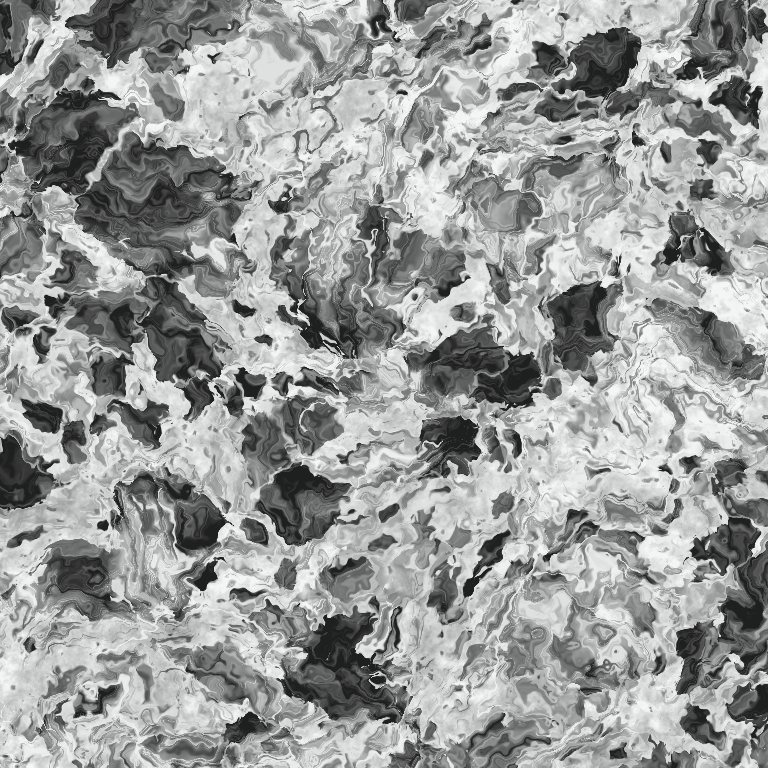
A Shadertoy shader for this texture:

```glsl
// Brecciated marble: dark streaky clasts, clustered in a pale mottled ground.
// Clasts are warped superellipses scattered on grids of several sizes; streaks
// are stretched layered noise, specks and white veins are cellular noise.

const float PALE = 0.89;
const float VEIN = 0.95;
const float MIDGREY = 0.5;
const int CLAST_LAYERS = 4;

vec3 hash3(vec2 p) {
    vec3 q = fract(p.xyx * vec3(0.1031, 0.1030, 0.0973));
    q += dot(q, q.yxz + 33.33);
    return fract((q.xxy + q.yzz) * q.zyx);
}

// Rotates so that direction a lies along x.
mat2 turn(float a) {
    float c = cos(a), s = sin(a);
    return mat2(c, -s, s, c);
}

// Distances to the nearest and second nearest cell points.
vec2 cells(vec2 p) {
    vec2 id = floor(p), f = p - id, best = vec2(9.0);
    for (int y = -1; y <= 1; y++)
    for (int x = -1; x <= 1; x++) {
        vec2 o = vec2(x, y);
        float d = length(o + hash3(id + o).xy - f);
        best = d < best.x ? vec2(d, best.x) : vec2(best.x, min(best.y, d));
    }
    return best;
}

// Four octaves of smooth noise, two independent channels, mean 0.5.
vec2 layered(vec2 p) {
    vec2 sum = vec2(0.0);
    float weight = 0.42;
    for (int i = 0; i < 4; i++) {
        vec2 id = floor(p), f = p - id, e = vec2(1.0, 0.0);
        f *= f * (3.0 - 2.0 * f);
        vec2 low = mix(hash3(id).xy, hash3(id + e.xy).xy, f.x);
        vec2 high = mix(hash3(id + e.yx).xy, hash3(id + e.xx).xy, f.x);
        sum += weight * mix(low, high, f.y);
        p = turn(0.12) * p * 2.05 + 7.3;
        weight *= 0.66;
    }
    return sum + 0.5 * (1.0 - 1.001);
}

// Bends space with layered sines.
vec2 warp(vec2 p, float freq, float amp) {
    for (int i = 0; i < 4; i++) {
        float k = float(i);
        vec2 q = turn(1.1 * k) * p;
        p += amp * sin(freq * q.yx + vec2(1.7, 4.1) * (k + 1.0));
        freq *= 1.8;
        amp *= 0.52;
    }
    return p;
}

// Large scale crowding of clasts, about 0 to 1.
float crowding(vec2 p) {
    float bands = sin(9.0 * p.x + 2.0 * sin(5.0 * p.y + 1.0) - 3.4);
    float slant = sin(dot(p, vec2(-6.0, 11.0)) + 4.0);
    return 0.5 + 0.28 * bands + 0.22 * slant;
}

// Nearest clast: signed distance, seam distance to the next, angle, tone.
vec4 clast(vec2 p, float scale, float density, float seed) {
    vec2 id = floor(p * scale);
    vec4 found = vec4(9.0, 9.0, 0.0, 0.0);
    float second = 9.0;
    for (int y = -1; y <= 1; y++)
    for (int x = -1; x <= 1; x++) {
        vec2 cell = id + vec2(x, y);
        vec3 h = hash3(cell + seed), g = hash3(cell + seed + 51.7);
        vec2 centre = cell + 0.1 + 0.8 * h.xy;
        if (h.z > density * (0.2 + 1.6 * crowding(centre / scale))) continue;
        float angle = 0.5 + 2.2 * (g.x - 0.5);
        float stretch = mix(1.0, 1.65, g.y * g.y);
        float radius = mix(0.26, 0.56, g.z);
        float power = mix(1.5, 3.2, fract(g.x * 7.0));
        vec2 q = abs(turn(angle) * (p * scale - centre)) / radius;
        q = pow(q * vec2(1.0 / stretch, stretch) + 1e-4, vec2(power));
        float d = (pow(q.x + q.y, 1.0 / power) - 1.0) * radius / scale;
        if (d < found.x) {
            second = found.x;
            found = vec4(d, 0.0, angle, fract(g.y * 13.0));
        } else second = min(second, d);
    }
    found.y = second - found.x;
    return found;
}

// Pale stone with slanted mottling, grey wisps and specks.
float ground(vec2 p, vec2 bent, float patches, float wisp) {
    float mottle = layered(turn(0.5) * bent * vec2(7.0, 18.0) + 3.0).x;
    float grain = layered(p * 75.0).x;
    float v = PALE - 0.02 + 0.42 * (mottle - 0.5) + 0.36 * (grain - 0.5);
    v -= 0.45 * smoothstep(0.5, 0.7, wisp) * smoothstep(0.38, 0.58, patches);
    v -= 0.4 * smoothstep(0.3, 0.1, cells(bent * 50.0).x) * smoothstep(0.5, 0.65, grain);
    return clamp(v, 0.3, 0.96);
}

void mainImage(out vec4 fragColor, in vec2 fragCoord) {
    vec2 p = fragCoord / iResolution.y;
    float soft = max(0.002, 1.0 / iResolution.y);
    vec2 bent = warp(p, 9.0, 0.024) + 0.07 * (layered(p * 14.0) - 0.5);
    vec2 swirled = bent + 0.2 * (layered(bent * 9.0 + 4.0) - 0.5);
    float patches = layered(bent * 6.0 + 11.0).x;
    vec2 rough = layered(bent * 38.0) - 0.5;
    float wisp = layered(turn(0.55) * swirled * vec2(20.0, 65.0)).x;
    float v = ground(p, bent, patches, wisp);

    // Clasts, from the smallest up to the largest on top.
    for (int i = 0; i < CLAST_LAYERS; i++) {
        float k = float(i);
        float scale = 42.0 * pow(0.52, k);
        vec4 c = clast(bent, scale, 0.14 + 0.085 * k, 17.0 * k + 5.0);
        float d = c.x + rough.x * mix(0.02, 0.07, k / 3.0);
        float edge = max(d, 0.003 + 0.012 * rough.y - 0.5 * c.y);
        vec2 along = turn(c.z) * swirled;
        vec2 streak = layered(along * vec2(16.0, 60.0) + 9.0 * k);
        float filament = smoothstep(0.05, 0.0, abs(streak.y - 0.54));
        float body = mix(0.18, 0.42, c.w) + 1.1 * (streak.x - 0.5);
        body += 0.2 * filament * smoothstep(0.4, 0.6, patches);
        body += 0.34 * smoothstep(0.5, 0.68, patches);
        float halo = smoothstep(0.035, 0.0, d) * smoothstep(0.46, 0.62, wisp);
        v = mix(v, MIDGREY, 0.6 * halo);
        v = mix(v, PALE, 0.5 * smoothstep(0.008, 0.002, abs(edge - 0.003)));
        v = mix(v, clamp(body, 0.12, 0.88), smoothstep(soft, -soft, edge));
    }

    // Thin tapering white veins across everything.
    vec2 near = cells(swirled * vec2(6.0, 4.5) + 2.0);
    float width = 0.06 * smoothstep(0.47, 0.66, patches + 0.6 * rough.x) + 1e-4;
    float line = smoothstep(width, 0.3 * width, near.y - near.x);
    v = mix(v, VEIN, 0.85 * line * smoothstep(0.002, 0.02, width));

    fragColor = vec4(clamp(v, 0.0, 1.0) * vec3(0.995, 1.0, 1.0), 1.0);
}
```
